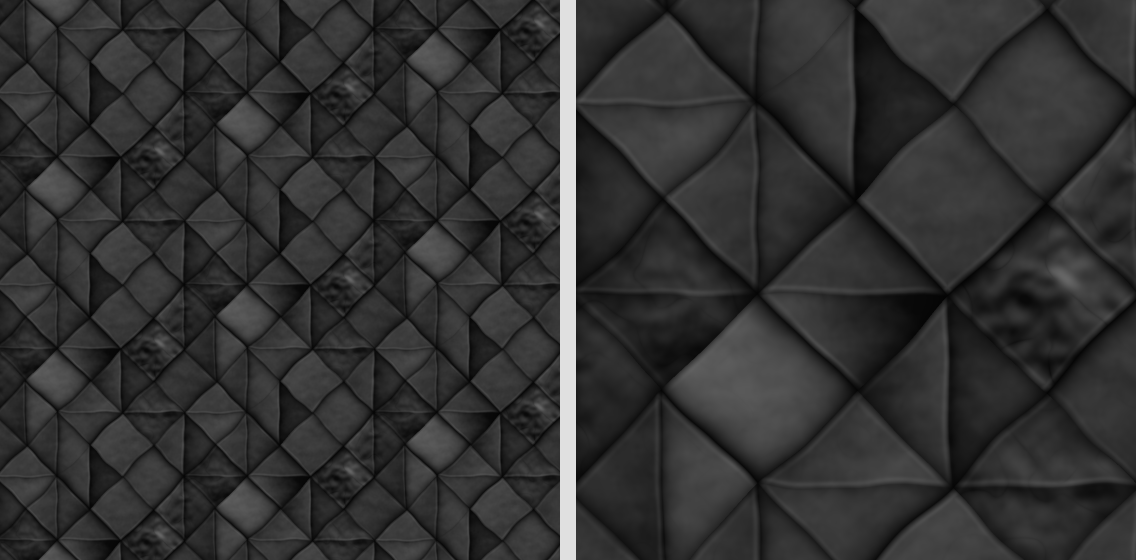
Left: the whole. Right: its middle third, enlarged.
A WebGL 1 fragment shader for this texture:

```glsl
precision highp float;
// Dark quilted cloth: a diamond lattice of folded panels, some creased in half.
// Eighteen panels form a sheared block that repeats about three times each way;
// lopsided seam shadows, thin ridges and periodic noise shape the cloth.
uniform vec2 u_resolution;

const vec2 ORIGIN = vec2(0.4427, 0.4336);   // centre of the brightest panel
const vec2 PANEL_SIZE = vec2(0.1130, 0.1141); // diagonals of one diamond
const float PANELS = 18.0;                  // panels in one repeat
const float EXPOSURE = 1.24;
const float SEAM_SHADOW = 0.085;            // soft side of a seam
const float SEAM_CORE = 0.022;              // sharp side of a seam
const float RIDGE_WIDTH = 0.018;
const float RIDGE_LIGHT = 0.075;
const float WARP = 0.07;
const float FLAT = 0.0, ACROSS = 1.0, UPRIGHT = 2.0;

// Each half holds tone, slope to the right, slope upwards.
struct Panel { float fold; vec3 first; vec3 second; };

float hash(vec3 p) {
  p = fract(p * vec3(0.1031, 0.1030, 0.0973));
  p += dot(p, p.yzx + 33.33);
  return fract((p.x + p.y) * p.z);
}

// Index of a diamond within the sheared repeat.
float panelId(vec2 cell) {
  return floor(mod(7.0 * cell.x + cell.y + 0.5, PANELS));
}

float nodeValue(vec2 node, float scale) {
  vec2 cell = floor((node + 0.5) / scale);
  return hash(vec3(panelId(cell) + scale * 19.0, node - cell * scale + 3.0));
}

// Value noise that repeats with the panels.
float noise(vec2 p, float scale) {
  p *= scale;
  vec2 i = floor(p), f = fract(p);
  f = f * f * (3.0 - 2.0 * f);
  vec2 e = vec2(1.0, 0.0);
  return mix(mix(nodeValue(i, scale), nodeValue(i + e.xy, scale), f.x),
             mix(nodeValue(i + e.yx, scale), nodeValue(i + e.xx, scale), f.x), f.y);
}

Panel flatPanel(float tone, float right, float up) {
  vec3 plane = vec3(tone, right, up);
  return Panel(FLAT, plane, plane);
}

// First half is the upper or left one, second the lower or right one.
Panel panelFor(float id) {
  if (id < 1.0) return flatPanel(0.25, -0.07, 0.04);
  if (id < 2.0) return Panel(ACROSS, vec3(0.16, -0.06, 0.0), vec3(0.12, -0.30, 0.0));
  if (id < 3.0) return flatPanel(0.175, -0.03, 0.05);
  if (id < 4.0) return flatPanel(0.19, 0.02, 0.06);
  if (id < 5.0) return Panel(UPRIGHT, vec3(0.18, 0.10, 0.0), vec3(0.09, 0.25, 0.0));
  if (id < 6.0) return Panel(ACROSS, vec3(0.17, 0.0, 0.06), vec3(0.21, 0.06, 0.0));
  if (id < 7.0) return Panel(UPRIGHT, vec3(0.14, -0.06, 0.0), vec3(0.17, 0.10, 0.0));
  if (id < 8.0) return Panel(ACROSS, vec3(0.18, 0.10, -0.05), vec3(0.185, 0.0, 0.04));
  if (id < 9.0) return Panel(UPRIGHT, vec3(0.19, 0.22, 0.0), vec3(0.10, 0.18, 0.0));
  if (id < 10.0) return flatPanel(0.15, 0.06, 0.10);
  if (id < 11.0) return Panel(UPRIGHT, vec3(0.13, -0.10, 0.05), vec3(0.12, 0.10, 0.0));
  if (id < 12.0) return Panel(ACROSS, vec3(0.13, 0.08, 0.0), vec3(0.13, 0.0, 0.12));
  if (id < 13.0) return Panel(UPRIGHT, vec3(0.14, -0.12, 0.0), vec3(0.18, -0.16, 0.0));
  if (id < 14.0) return Panel(UPRIGHT, vec3(0.19, 0.10, 0.0), vec3(0.06, 0.20, 0.0));
  if (id < 15.0) return flatPanel(0.19, -0.04, 0.03);
  if (id < 16.0) return Panel(ACROSS, vec3(0.18, 0.05, -0.10), vec3(0.12, 0.0, -0.12));
  if (id < 17.0) return flatPanel(0.155, -0.05, 0.05);
  return Panel(UPRIGHT, vec3(0.10, -0.16, 0.0), vec3(0.19, 0.10, 0.0));
}

// Returns shadow and ridge light at signed distance t from a seam.
vec2 seam(float t, float id, float family) {
  float side = hash(vec3(id + 5.0, family, 7.0)) < 0.5 ? -1.0 : 1.0;
  float strength = mix(0.5, 0.95, hash(vec3(id + 2.0, family, 13.0)));
  if (id == 6.0 && family == 1.0) strength *= 0.3; // two panels merge here
  t *= side;
  float shadow = exp(-max(t, 0.0) / SEAM_SHADOW - max(-t, 0.0) / SEAM_CORE);
  float ridge = exp(-pow((t + 0.045) / RIDGE_WIDTH, 2.0));
  return strength * vec2(shadow, ridge);
}

float cloth(vec2 uv) {
  vec2 q = (uv - ORIGIN) / PANEL_SIZE;
  vec2 p = vec2(q.x - q.y, q.x + q.y);
  p += WARP * (vec2(noise(p, 2.0), noise(p + 5.0, 3.0)) - 0.5);

  vec2 cell = floor(p + 0.5), f = p - cell;
  vec2 d = 0.5 * vec2(f.x + f.y, f.y - f.x);
  float id = panelId(cell);
  Panel panel = panelFor(id);

  // Panel halves and the crease between them
  float t = panel.fold == ACROSS ? -d.y : d.x;
  vec3 plane = mix(panel.first, panel.second, smoothstep(-0.012, 0.012, t));
  float tone = plane.x + dot(plane.yz, d);
  if (panel.fold != FLAT) {
    float depth = panel.fold == UPRIGHT ? 0.65 : 0.35;
    tone *= 1.0 - depth * exp(-max(t, 0.0) / 0.045 - max(-t, 0.0) / 0.012);
    tone += 0.05 * exp(-pow((t + 0.025) / 0.014, 2.0));
  }

  // Crumples, strongest in the most wrinkled panels
  float crumple = id == 9.0 ? 1.0 : (id == 10.0 || id == 11.0 || id == 15.0) ? 0.5 : 0.13;
  float coarse = noise(p, 4.0), fine = noise(p, 9.0);
  vec2 toLight = vec2(0.05, -0.06);
  float relief = coarse - noise(p + toLight, 4.0) + 0.5 * (fine - noise(p + toLight, 9.0));
  float wrinkle = pow(1.0 - abs(2.0 * coarse - 1.0), 12.0) * fine;
  tone += crumple * (0.22 * relief + 0.10 * (coarse - 0.5) - 0.07 * wrinkle);
  tone += 0.016 * (fine - 0.5) + 0.012 * (noise(p, 23.0) - 0.5);

  // Seams of both diagonal directions
  vec2 low = floor(p), gap = p - low - 0.5;
  vec2 s1 = seam(gap.x, panelId(vec2(low.x, cell.y)), 1.0);
  vec2 s2 = seam(gap.y, panelId(vec2(cell.x, low.y)), 2.0);
  tone = max(tone, 0.02) + RIDGE_LIGHT * max(s1.y, s2.y) * (0.3 + 0.7 * coarse);
  return EXPOSURE * tone * (1.0 - s1.x) * (1.0 - s2.x) + 0.012;
}

void main() {
  float light = 0.0;
  for (int i = 0; i < 4; i++) { // four samples smooth the edges
    float k = float(i);
    vec2 offset = vec2(mod(k, 2.0), floor(k / 2.0)) * 0.5 - 0.25;
    light += 0.25 * cloth((gl_FragCoord.xy + offset) / u_resolution);
  }
  gl_FragColor = vec4(vec3(light), 1.0);
}
```
